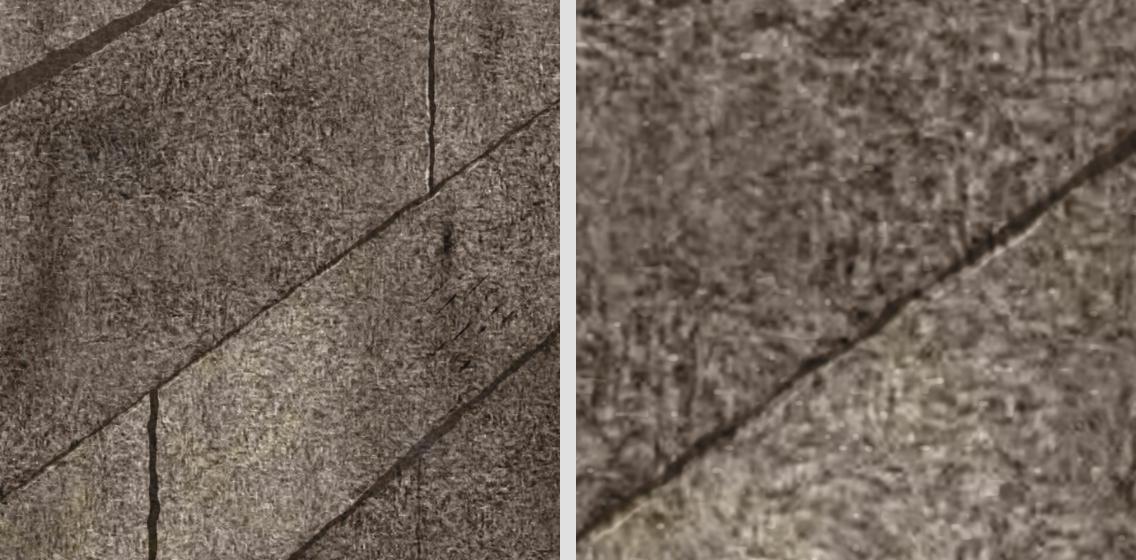
Left: the whole. Right: its middle third, enlarged.
Write a WebGL 2 fragment shader that draws this texture.

```glsl
#version 300 es
precision highp float;
// Weathered stone slabs with slanted courses, upright joints, stains and rough grain.
uniform vec2 u_resolution;
out vec4 outColor;

float hash(vec2 p) {
  vec3 q = fract(vec3(p.xyx) * 0.1031);
  q += dot(q, q.yzx + 33.33);
  return fract((q.x + q.y) * q.z);
}

float noise(vec2 p) {
  vec2 i = floor(p), f = fract(p);
  f = f * f * (3.0 - 2.0 * f);
  return mix(mix(hash(i), hash(i + vec2(1, 0)), f.x),
             mix(hash(i + vec2(0, 1)), hash(i + vec2(1, 1)), f.x), f.y);
}

float fbm(vec2 p) {
  float sum = 0.0, amp = 0.5;
  for (int i = 0; i < 5; i++) {
    sum += amp * noise(p);
    p = mat2(1.6, 1.2, -1.2, 1.6) * p + 7.3;
    amp *= 0.5;
  }
  return sum;
}

// Soft elliptical patch with a ragged outline.
float patchAt(vec2 p, vec2 center, vec2 radius) {
  vec2 d = (p - center) / radius;
  return exp(-dot(d, d)) * (0.55 + 0.9 * fbm(p * vec2(22.0, 9.0)));
}

float band(float d, float halfWidth, float soft) {
  return 1.0 - smoothstep(halfWidth - soft, halfWidth + soft, abs(d));
}

// Fine pits and chips, stretched along two directions in turn.
float grain(vec2 p) {
  vec2 q = p + 0.006 * vec2(noise(p * 40.0), noise(p * 40.0 + 9.0));
  float across = noise(q * vec2(95.0, 210.0));
  float upright = noise(q * vec2(230.0, 85.0) + 31.0);
  float slanted = noise(mat2(0.8, 0.6, -0.6, 0.8) * q * vec2(170.0, 200.0) + 57.0);
  float fine = noise(q * 300.0 + 13.0);
  float direction = smoothstep(0.3, 0.7, noise(p * 28.0));
  return mix(across, upright, direction) + 0.8 * slanted + 0.7 * fine - 1.25;
}

void main() {
  vec2 uv = gl_FragCoord.xy / u_resolution;
  vec2 wobble = vec2(fbm(uv * 34.0), fbm(uv * 34.0 + 40.0)) - 0.48;
  vec2 p = uv + 0.011 * wobble;

  // Signed distances to the three slanted courses, positive above each.
  vec3 slope = vec3(0.555, 0.714, 0.86);
  vec3 rise = vec3(0.833, 0.108, -0.447);
  vec3 course = (p.y - slope * p.x - rise) / sqrt(1.0 + slope * slope);

  // Base tone of each slab.
  vec3 above = smoothstep(-0.003, 0.003, course);
  float rightSide = smoothstep(0.768, 0.774, p.x);
  float upper = mix(0.405, 0.455, rightSide);
  float lower = mix(0.51, 0.42, smoothstep(0.58, 0.68, p.x + 0.15 * (uv.y - 0.3)));
  float tone = mix(mix(0.39, lower, above.z), upper, above.y);
  tone = mix(tone, 0.47, above.x);
  tone += 0.12 * (fbm(uv * 6.0) - 0.48) + 0.10 * (fbm(uv * vec2(24.0, 3.0)) - 0.48);
  tone += 0.05 * exp(-abs(uv.x - 0.74) * 14.0) * above.y * (1.0 - rightSide);

  // Damp stains running down the face.
  float stain = 0.17 * patchAt(p, vec2(0.085, 0.53), vec2(0.030, 0.15));
  stain += 0.12 * patchAt(p, vec2(0.02, 0.36), vec2(0.06, 0.12));
  stain += 0.09 * patchAt(p, vec2(0.13, 0.76), vec2(0.14, 0.08)) * (1.0 - above.x);
  stain += 0.24 * patchAt(p, vec2(0.800, 0.565), vec2(0.011, 0.055)) * (1.0 - above.y);
  stain += 0.10 * patchAt(p, vec2(0.81, 0.40), vec2(0.06, 0.10)) * above.z;
  stain += 0.12 * patchAt(p, vec2(0.07, 0.06), vec2(0.06, 0.10)) * (1.0 - above.y);
  stain += 0.08 * patchAt(uv, vec2(0.87, 0.92), vec2(0.03, 0.15));
  stain += 0.08 * patchAt(uv, vec2(0.98, 0.12), vec2(0.06, 0.20));
  stain += 0.12 * patchAt(p, vec2(0.08, 0.98), vec2(0.03, 0.06));
  stain += 0.10 * patchAt(p, vec2(0.278, 0.48), vec2(0.008, 0.035));
  tone -= stain;

  // Rough surface: even grain, sparse bright chips and dark pits.
  float relief = 0.75 + 0.5 * noise(uv * 9.0) - 1.5 * min(stain, 0.2);
  float rough = grain(uv) * 0.24 * relief;
  tone += rough + 0.15 * relief * smoothstep(0.80, 0.98, noise(uv * vec2(120.0, 150.0) + 5.0));
  tone -= 0.08 * smoothstep(0.82, 0.98, noise(uv * vec2(105.0, 75.0) + 71.0));

  // Slanted scratches in the lower right slab.
  float scratch = noise(vec2(dot(uv, vec2(0.7, 0.7)) * 28.0, dot(uv, vec2(-0.7, 0.7)) * 130.0));
  float scratched = exp(-pow(length((uv - vec2(0.86, 0.42)) / vec2(0.16, 0.17)), 2.0));
  tone -= 0.22 * smoothstep(0.74, 0.92, scratch) * scratched * above.z * (1.0 - above.y);

  // Slanted joints: broad and tapering, thin and broken, then widest partway along.
  float wear = noise(uv * 42.0 + 17.0);
  float topWidth = mix(0.021, 0.013, smoothstep(0.0, 0.27, uv.x)) + 0.004 * (wear - 0.5);
  float midWidth = 0.0012 + 0.0030 * wear + 0.0025 * exp(-pow((uv.x - 0.70) / 0.10, 2.0));
  float swell = exp(-pow((uv.x - 0.74) / 0.06, 2.0));
  float lowWidth = 0.0040 + 0.003 * wear + 0.006 * swell;
  float topJoint = band(course.x, topWidth, 0.0022);
  float midJoint = band(course.y, midWidth, 0.0022) * (0.65 + 0.35 * noise(uv * 70.0));
  float lowJoint = band(course.z, lowWidth, 0.0025) * (0.95 - 0.25 * swell);
  float joint = max(topJoint, max(midJoint, lowJoint));

  // Upright joints end at the course they meet.
  joint = max(joint, band(p.x - 0.771, 0.0035 + 0.002 * wear, 0.002) * above.y);
  joint = max(joint, band(p.x - 0.274, 0.0050 + 0.005 * wear, 0.0022) * (1.0 - above.y));
  joint = max(joint, 0.65 * band(p.x - 0.747, 0.0025, 0.002) * (1.0 - above.z));

  // Shade beside the joints and bright chipped lips.
  vec3 shade = exp(-abs(course) * 95.0);
  tone -= 0.10 * max(shade.y, shade.z);
  float lip = band(p.x - 0.763, 0.002, 0.002) * above.y * 1.3;
  lip += band(course.y + 0.008, 0.0015, 0.002) + 0.7 * band(course.x + topWidth + 0.002, 0.001, 0.002);
  tone += 0.20 * lip * smoothstep(0.35, 0.8, noise(uv * 45.0));
  float mortar = 0.18 + 0.09 * topJoint + 0.07 * swell * lowJoint + 0.35 * rough;
  tone = clamp(mix(tone, mortar, joint), 0.10, 0.85);

  // Warm stone with faint lichen and cool damp.
  vec3 color = tone - vec3(0.0, 0.048, 0.088) * smoothstep(0.0, 0.3, tone);
  float lichen = smoothstep(0.50, 0.75, fbm(uv * 14.0 + 3.0)) * (1.0 - above.y) * above.z;
  color += vec3(0.012, 0.014, -0.022) * lichen * smoothstep(0.75, 0.5, uv.x);
  float damp = patchAt(uv, vec2(0.20, 0.72), vec2(0.10, 0.07)) + patchAt(uv, vec2(0.75, 0.20), vec2(0.04));
  color += vec3(-0.010, 0.0, 0.012) * damp;
  outColor = vec4(color, 1.0);
}
```
